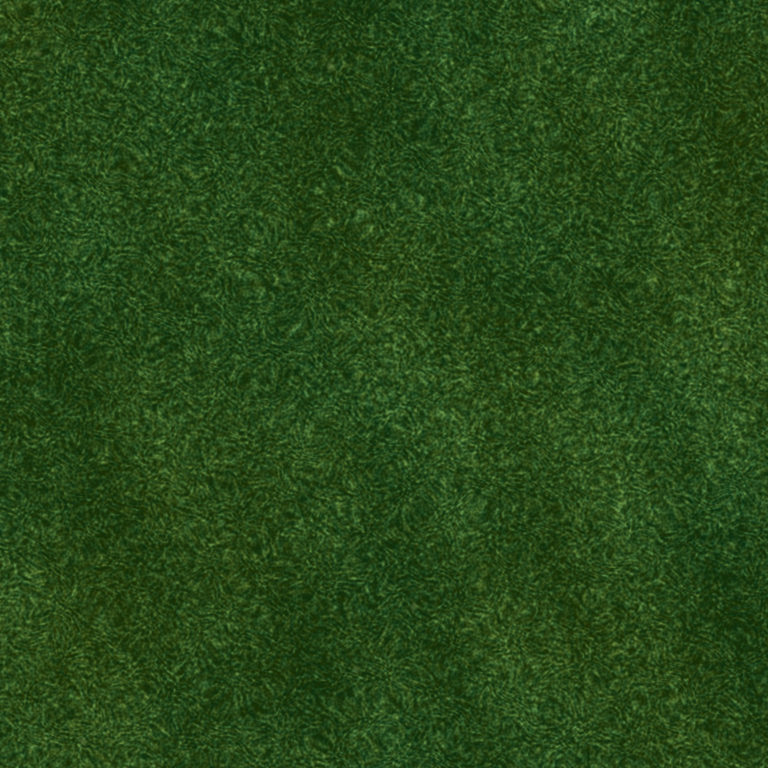
This texture is drawn by a WebGL 1 fragment shader. Its source:

```glsl
precision highp float;
// Draws a dense, short-cut lawn seen from above, with soft uneven patches.

uniform vec2 u_resolution;

const vec3 GRASS_MID = vec3(0.149, 0.279, 0.095);
const vec3 GRASS_SLOPE = vec3(0.047, 0.058, 0.038);
const vec3 GRASS_CURVE = vec3(0.0075, 0.008, 0.004);
const vec3 WARM_SHIFT = vec3(0.020, 0.002, -0.012);
const vec3 PALE_SPECK = vec3(0.36, 0.46, 0.25);
const float NOISE_GAIN = 4.8; // brings gradient noise to unit deviation

float hash(vec2 cell, float seed) {
  vec3 q = fract(vec3(cell.xyx + seed * 7.31) * vec3(0.1031, 0.1030, 0.0973));
  q += dot(q, q.yzx + 33.33);
  return fract((q.x + q.y) * q.z);
}

float cornerSlope(vec2 cell, vec2 offset, float seed) {
  float angle = 6.28319 * hash(cell, seed);
  return dot(vec2(cos(angle), sin(angle)), offset);
}

// Gradient noise, scaled to a deviation near one
float noise(vec2 p, float seed) {
  vec2 cell = floor(p);
  vec2 f = p - cell;
  vec2 w = f * f * f * (f * (f * 6.0 - 15.0) + 10.0);
  vec2 e = vec2(1.0, 0.0);
  float low = mix(cornerSlope(cell, f, seed),
                  cornerSlope(cell + e.xy, f - e.xy, seed), w.x);
  float high = mix(cornerSlope(cell + e.yx, f - e.yx, seed),
                   cornerSlope(cell + e.xx, f - e.xx, seed), w.x);
  return NOISE_GAIN * mix(low, high, w.y);
}

float fractalNoise(vec2 p, float seed) {
  float sum = 0.0;
  float weight = 0.75;
  for (int i = 0; i < 4; i++) {
    sum += weight * noise(p, seed + float(i));
    p = p * 2.03 + 5.7;
    weight *= 0.64;
  }
  return sum;
}

vec2 rotate(vec2 p, float angle) {
  float c = cos(angle);
  float s = sin(angle);
  return vec2(c * p.x + s * p.y, c * p.y - s * p.x);
}

// Noise drawn out along one direction; frequency is (along, across)
float strands(vec2 p, float angle, vec2 frequency, float seed) {
  return noise(rotate(p, angle) * frequency, seed);
}

// Rare pale spots, at most one in each cell of a coarse grid
float specks(vec2 p, float cells, float chance, float seed) {
  vec2 cell = floor(p * cells);
  vec2 center = 0.2 + 0.6 * vec2(hash(cell, seed), hash(cell, seed + 1.0));
  float distanceToSpot = length(p * cells - cell - center) / cells;
  float present = step(hash(cell, seed + 2.0), chance);
  return present * (1.0 - smoothstep(0.001, 0.007, distanceToSpot));
}

vec3 grassColor(float tone, float warmth) {
  float t = clamp(tone, -2.3, 3.2);
  return GRASS_MID + GRASS_SLOPE * t + GRASS_CURVE * t * t
       + WARM_SHIFT * warmth;
}

void main() {
  vec2 p = gl_FragCoord.xy / min(u_resolution.x, u_resolution.y);

  // Broad light and dark areas, worn tracks and tufts
  float patches = fractalNoise(p * 3.0, 11.0);
  float tracks = strands(p, -1.25, vec2(1.8, 11.0), 21.0);
  float tufts = 0.7 * noise(p * 34.0, 31.0) + 0.7 * noise(p * 71.0, 32.0);

  // Fine blades, bent a little from tuft to tuft
  vec2 bend = 0.004 * vec2(noise(p * 24.0, 41.0), noise(p * 24.0, 42.0));
  vec2 q = p + bend;
  float leaning = strands(q, -0.5, vec2(100.0, 205.0), 51.0);
  float crossing = strands(q, 0.85, vec2(115.0, 210.0), 52.0);
  float grain = strands(p, 0.3, vec2(237.0), 53.0);

  float tone = 0.58 * leaning + 0.42 * crossing + 0.50 * grain
             + 0.28 * tufts + 0.27 * patches + 0.13 * tracks;
  float warmth = 0.55 * noise(q * 130.0, 61.0)
               + 0.35 * fractalNoise(p * 2.6, 71.0);

  vec3 color = grassColor(tone, warmth);
  color = mix(color, PALE_SPECK, 0.6 * specks(p, 6.0, 0.06, 81.0));
  gl_FragColor = vec4(color, 1.0);
}
```
